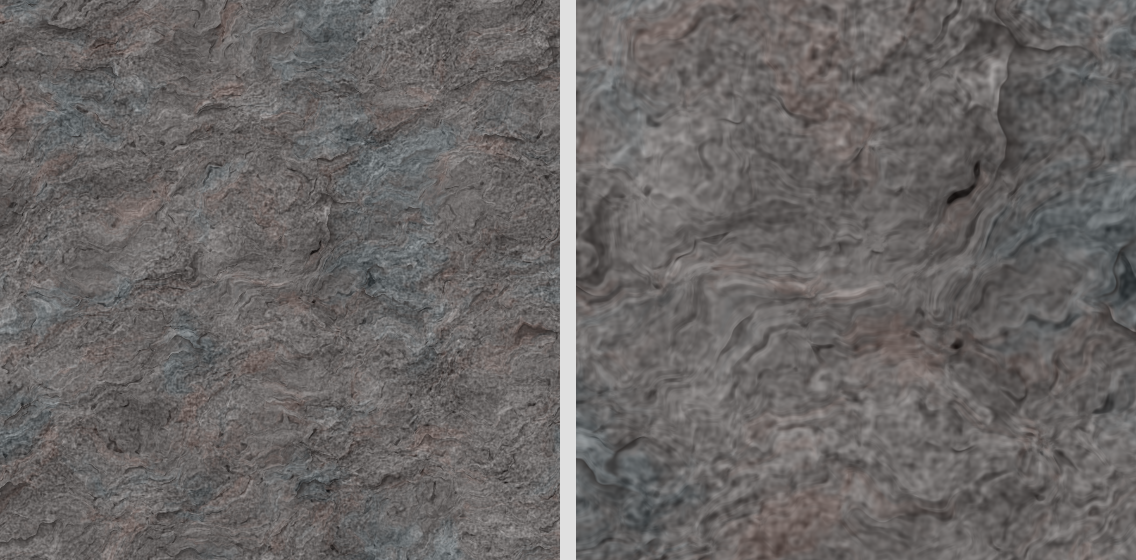
Left: the whole. Right: its middle third, enlarged.
This texture is drawn by a Shadertoy shader. Its source:

```glsl
const vec3 STONE = vec3(0.413, 0.399, 0.395);
const vec3 BLUE_TINT = vec3(-0.008, 0.026, 0.040);
const vec3 RUST_TINT = vec3(0.036, 0.000, -0.010);
const vec3 SHADOW = vec3(0.150, 0.135, 0.130);
const vec2 LIGHT = vec2(-0.4, 0.92);

vec2 hashGradient(ivec2 cell) {
    uvec2 v = uvec2(cell) * 1664525u + 1013904223u;
    v.x += v.y * 1664525u;
    v.y += v.x * 1664525u;
    v ^= v >> 16u;
    v.x += v.y * 1664525u;
    v.y += v.x * 1664525u;
    v ^= v >> 16u;
    return vec2(v & 0xffffu) / 32767.5 - 1.0;
}

// Gradient noise, centred on zero
float noise(vec2 p) {
    ivec2 i = ivec2(floor(p));
    vec2 f = fract(p);
    vec2 u = f * f * f * (f * (f * 6.0 - 15.0) + 10.0);
    float a = dot(hashGradient(i), f);
    float b = dot(hashGradient(i + ivec2(1, 0)), f - vec2(1, 0));
    float c = dot(hashGradient(i + ivec2(0, 1)), f - vec2(0, 1));
    float d = dot(hashGradient(i + ivec2(1, 1)), f - vec2(1, 1));
    return mix(mix(a, b, u.x), mix(c, d, u.x), u.y);
}

mat2 rotation(float angle) {
    float c = cos(angle), s = sin(angle);
    return mat2(c, -s, s, c);
}

float fbm(vec2 p, int octaves, float gain) {
    float sum = 0.0, amplitude = 1.0;
    for (int i = 0; i < octaves; i++) {
        sum += amplitude * noise(p);
        p = rotation(0.6) * p * 2.03 + 11.7;
        amplitude *= gain;
    }
    return sum;
}

// Tilted, stretched and warped coordinates that give the rock its grain
vec2 bend(vec2 p) {
    vec2 q = rotation(0.36) * p * vec2(0.9, 1.35);
    return q + 0.085 * vec2(fbm(p * 5.0, 5, 0.58), fbm(p * 5.0 + 37.0, 5, 0.58));
}

// Rounded lumps that meet in creases
float rockHeight(vec2 p) {
    vec2 q = bend(p) * 5.5;
    float sum = 0.0, amplitude = 1.0;
    for (int i = 0; i < 6; i++) {
        float n = noise(q);
        sum += amplitude * mix(n, sqrt(n * n + 0.002), 0.6);
        q = rotation(0.4) * q * 2.04 + 5.3;
        amplitude *= 0.54;
    }
    return sum;
}

float relief(vec2 p, float stepSize) {
    vec2 offset = LIGHT * stepSize;
    float slope = (rockHeight(p - offset) - rockHeight(p + offset)) / (2.0 * stepSize);
    return slope / (1.0 + 0.03 * abs(slope));
}

// Broken ledge: sharp upper lip, soft shadow falling below it
float ledge(vec2 q, float scale, float softness) {
    vec2 c = q * scale + scale * 3.7;
    float n = noise(c);
    float facing = noise(c - vec2(0.0, 0.12)) - n;
    float broken = smoothstep(0.08, 0.34, noise(c * 0.75 + 51.0));
    float d = n / scale;
    float shadow = smoothstep(-0.0020, 0.0008, d) * exp(-max(d, 0.0) / softness);
    return shadow * broken * smoothstep(0.0, 0.07, facing);
}

float allLedges(vec2 q) {
    float open = 1.0, scale = 5.0, softness = 0.014;
    for (int i = 0; i < 4; i++) {
        open *= 1.0 - 0.85 * ledge(q, scale, softness);
        scale *= 1.9;
        softness *= 0.62;
    }
    return 1.0 - open;
}

void mainImage(out vec4 fragColor, in vec2 fragCoord) {
    vec2 p = fragCoord / min(iResolution.x, iResolution.y);
    vec2 q = bend(p);

    // Ragged mineral patches
    float blue = smoothstep(0.02, 0.60, fbm(q * 4.5 + 8.0, 6, 0.68));
    float rust = smoothstep(0.00, 0.65, fbm(q * 9.0 + 71.0, 5, 0.72));
    vec3 color = STONE + BLUE_TINT * blue + RUST_TINT * rust * (1.0 - blue);

    // Stains and brushed streaks
    float tone = 0.10 * fbm(p * 4.0 + 23.0, 4, 0.55) + 0.09 * fbm(q * 13.0 + 5.0, 4, 0.6);
    tone += (0.06 + 0.08 * blue) * noise(q * vec2(24.0, 75.0));

    // Lit relief, gritty grain, pale chips and small pits
    float grit = 1.0 + 1.2 * noise(p * 7.0 + 3.0);
    tone += 0.0056 * relief(p, 0.0012);
    tone += grit * (0.12 * noise(p * 135.0) + 0.13 * noise(p * 235.0 + 9.0));
    tone += 0.08 * smoothstep(0.22, 0.46, noise(q * 52.0 + 29.0));
    tone -= 0.13 * smoothstep(0.24, 0.48, noise(q * 66.0 + 13.0));
    color += tone;

    color = mix(color, SHADOW, 0.85 * allLedges(q));
    fragColor = vec4(clamp(color, 0.0, 1.0), 1.0);
}
```
